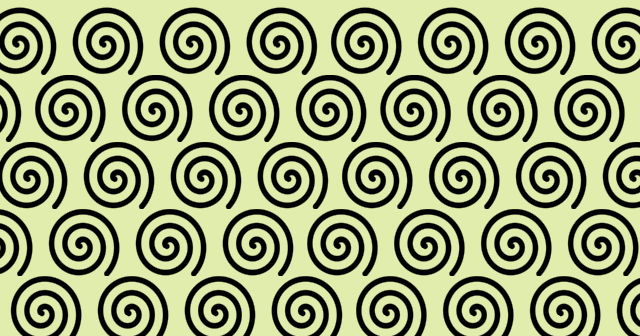
Write a Shadertoy shader that draws this pattern.

```glsl
// Staggered rows of black Archimedean spirals on pale lime.
// Each row repeats a group of four spirals with a slightly tighter seam between
// groups; every spiral is an analytic distance to r = pitch * turns.

const vec3 PAPER = vec3(0.882, 0.930, 0.680);
const vec3 INK = vec3(0.005);

// Layout, in canvas heights
const float ROW_PITCH = 0.1998;
const float FIRST_ROW = 0.1316;      // centre of the top row, from the top
const float ROW_HEADROOM = 0.1087;   // cell space above a spiral centre
const float COLUMN_PITCH = 0.2587;
const float COLUMN_MARGIN = 0.1194;  // cell space left of a spiral centre
const float GROUP_WIDTH = 1.0274;    // a bit less than four columns
const float GROUP_SIZE = 4.0;
const int ROWS = 5;
const float ROW_START[ROWS] = float[ROWS](0.0527, 0.1995, 0.0856, -0.0182, 0.1274);

// Spiral shape
const float ARM_PITCH = 0.0398;      // gap between successive turns
const float STROKE_RADIUS = 0.0080;
const float INNER_TURN = 0.08;
const float OUTER_TURN = 2.805;
const float TURN_PHASE = 2.677;      // turns at which the arm points right
const float TALLNESS = 1.04;
const float EDGE_PIXELS = 1.25;
const float TAU = 6.2831853;

vec2 spiralPoint(float turn) {
    float angle = TAU * (TURN_PHASE - turn);
    return ARM_PITCH * turn * vec2(cos(angle), sin(angle));
}

// Distance to the stroked spiral, with round caps at both ends
float spiralDistance(vec2 q) {
    float radius = length(q);
    float phase = fract(TURN_PHASE - atan(q.y, q.x + 1e-6) / TAU);
    float slope = ARM_PITCH / (TAU * max(radius, 1e-4));
    float d = min(length(q - spiralPoint(INNER_TURN)),
                  length(q - spiralPoint(OUTER_TURN)));
    for (int i = 0; i < 3; i++) {
        float turn = phase + float(i);
        if (turn >= INNER_TURN && turn <= OUTER_TURN) {
            d = min(d, abs(radius - ARM_PITCH * turn) / sqrt(1.0 + slope * slope));
        }
    }
    return d - STROKE_RADIUS;
}

// Position relative to the centre of the spiral that owns this cell
vec2 cellPosition(vec2 p) {
    float depth = 1.0 - p.y - FIRST_ROW;
    int row = clamp(int(floor((depth + ROW_HEADROOM) / ROW_PITCH)), 0, ROWS - 1);
    float along = mod(p.x - ROW_START[row] + COLUMN_MARGIN, GROUP_WIDTH);
    float column = min(floor(along / COLUMN_PITCH), GROUP_SIZE - 1.0);
    return vec2(along - COLUMN_MARGIN - column * COLUMN_PITCH,
                float(row) * ROW_PITCH - depth);
}

void mainImage(out vec4 fragColor, in vec2 fragCoord) {
    vec2 q = cellPosition(fragCoord / iResolution.y);
    q.y /= TALLNESS;

    float edge = EDGE_PIXELS / iResolution.y;
    float ink = clamp(0.5 - spiralDistance(q) / edge, 0.0, 1.0);
    fragColor = vec4(mix(PAPER, INK, ink), 1.0);
}
```
